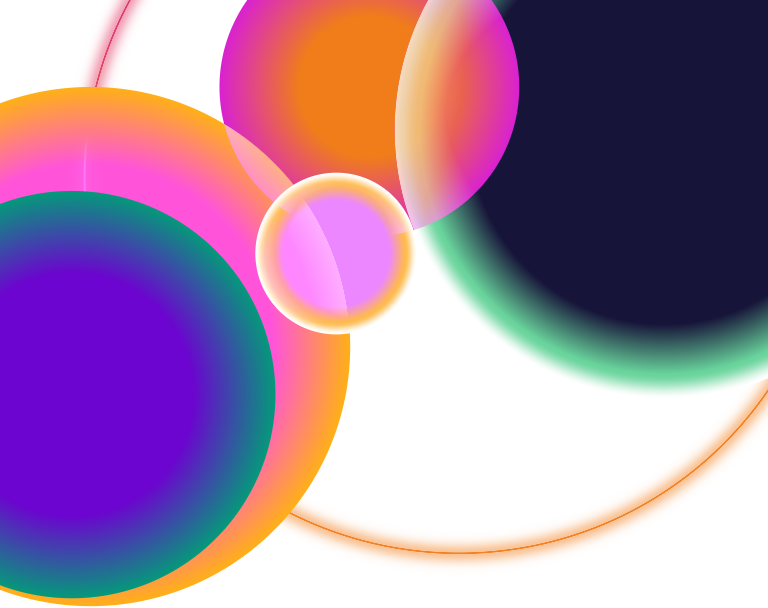
This background is drawn by a WebGL 1 fragment shader. Its source:

```glsl
precision highp float;
uniform vec2 u_resolution;

// Discs: centre x, centre y, radius, in units of canvas height
const vec3 NIGHT_DISC  = vec3(1.092, 0.7865, 0.443);
const vec3 AMBER_DISC  = vec3(0.6075, 0.857, 0.2465);
const vec3 PINK_DISC   = vec3(0.149, 0.430, 0.427);
const vec3 BUBBLE_DISC = vec3(0.553, 0.583, 0.133);
const vec3 VIOLET_DISC = vec3(0.118, 0.351, 0.335);
const vec3 RING        = vec3(0.755, 0.706, 0.616);

// Radii where each flat core ends, and where a halo is strongest
const float NIGHT_CORE  = 0.320;
const float NIGHT_HALO  = 0.402;
const float AMBER_CORE  = 0.115;
const float PINK_CORE   = 0.300;
const float BUBBLE_CORE = 0.088;
const float BUBBLE_HALO = 0.113;
const float VIOLET_CORE = 0.200;

const float RING_HALF_WIDTH = 0.0017;
const float RING_GLOW = 0.016;

const vec3 PAPER       = vec3(1.0);
const vec3 NIGHT       = vec3(0.09, 0.08, 0.225);
const vec3 MINT        = vec3(0.41, 0.83, 0.61);
const vec3 AMBER       = vec3(0.94, 0.49, 0.10);
const vec3 MAGENTA     = vec3(0.85, 0.13, 0.82);
const vec3 PINK        = vec3(1.0, 0.33, 0.85);
const vec3 GOLD        = vec3(1.0, 0.69, 0.09);
const vec3 LILAC       = vec3(0.93, 0.53, 1.0);
const vec3 HONEY       = vec3(1.0, 0.73, 0.30);
const vec3 VIOLET      = vec3(0.42, 0.02, 0.81);
const vec3 TEAL        = vec3(0.02, 0.60, 0.48);
const vec3 RING_TOP    = vec3(0.89, 0.24, 0.42);
const vec3 RING_BOTTOM = vec3(0.95, 0.51, 0.14);

// Linear step from a to b
float ramp(float a, float b, float x) {
  return clamp((x - a) / (b - a), 0.0, 1.0);
}

float discDistance(vec2 p, vec3 disc) {
  return length(p - disc.xy) - disc.z;
}

// Antialiased coverage of a signed distance
float coverage(float d) {
  return clamp(0.5 - d * u_resolution.y, 0.0, 1.0);
}

// Flat core blending to a coloured edge
vec3 twoTone(vec2 p, vec3 disc, float core, vec3 inner, vec3 edge) {
  return mix(inner, edge, ramp(core, disc.z, length(p - disc.xy)));
}

// Flat core, coloured halo, then a fade to the paper
vec3 haloed(vec2 p, vec3 disc, float core, float halo, vec3 inner, vec3 glow) {
  float r = length(p - disc.xy);
  vec3 c = mix(inner, glow, ramp(core, halo, r));
  return mix(c, PAPER, smoothstep(halo, disc.z, r));
}

// Paint a disc, lightened by the discs already beneath it
void paint(inout vec3 col, inout vec3 below, vec3 fill, vec2 p, vec3 disc, float lighten) {
  float mask = coverage(discDistance(p, disc));
  vec3 c = mix(fill, max(fill, below), lighten);
  col = mix(col, c, mask);
  below = mix(below, c, mask);
}

void main() {
  vec2 p = gl_FragCoord.xy / u_resolution.y;
  vec3 col = PAPER;
  vec3 below = vec3(0.0);

  // Glowing thin ring
  float ringDist = abs(discDistance(p, RING));
  vec3 ringColor = mix(RING_BOTTOM, RING_TOP, smoothstep(0.55, 0.95, p.y));
  float glow = exp(-pow(ringDist / RING_GLOW, 2.0));
  float line = coverage(ringDist - RING_HALF_WIDTH);
  col = mix(col, ringColor, max(0.48 * glow, line));

  // Overlapping discs, back to front
  vec3 night = haloed(p, NIGHT_DISC, NIGHT_CORE, NIGHT_HALO, NIGHT, MINT);
  paint(col, below, night, p, NIGHT_DISC, 0.0);

  vec3 amber = twoTone(p, AMBER_DISC, AMBER_CORE, AMBER, MAGENTA);
  paint(col, below, amber, p, AMBER_DISC, 0.7);

  vec3 pink = twoTone(p, PINK_DISC, PINK_CORE, PINK, GOLD);
  float trace = smoothstep(0.79, 0.72, p.y) * smoothstep(0.60, 0.68, p.y);
  pink += trace * (0.10 * line + 0.03 * glow);
  paint(col, below, pink, p, PINK_DISC, 0.9);

  vec3 bubble = haloed(p, BUBBLE_DISC, BUBBLE_CORE, BUBBLE_HALO, LILAC, HONEY);
  paint(col, below, bubble, p, BUBBLE_DISC, 0.95);

  vec3 violet = twoTone(p, VIOLET_DISC, VIOLET_CORE, VIOLET, TEAL);
  paint(col, below, violet, p, VIOLET_DISC, 0.0);

  gl_FragColor = vec4(col, 1.0);
}
```
